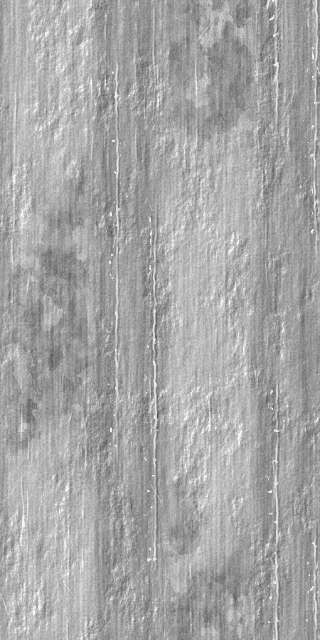
A Shadertoy shader for this texture:

```glsl
// Weathered grey concrete: vertical board bands, worn patches, white cracks and scratches.

float hash(vec2 p) {
    p = fract(p * vec2(0.1031, 0.1137));
    p += dot(p, p.yx + 33.33);
    return fract((p.x + p.y) * p.x * 17.7);
}

float gradientDot(vec2 cell, vec2 offset) {
    float angle = 6.2832 * hash(cell);
    return dot(vec2(cos(angle), sin(angle)), offset);
}

float gradientNoise(vec2 p) {
    vec2 i = floor(p), f = p - i;
    vec2 u = f * f * f * (f * (f * 6.0 - 15.0) + 10.0);
    vec2 e = vec2(1, 0);
    return mix(mix(gradientDot(i, f), gradientDot(i + e, f - e), u.x),
               mix(gradientDot(i + e.yx, f - e.yx), gradientDot(i + 1.0, f - 1.0), u.x), u.y);
}

float fbm(vec2 p) {
    float sum = 0.0, amp = 1.0;
    for (int i = 0; i < 5; i++) {
        sum += amp * gradientNoise(p);
        p = mat2(1.6, 1.2, -1.2, 1.6) * p + 17.3;
        amp *= 0.55;
    }
    return sum;
}

// Plaster height, slightly stretched along the boards
float height(vec2 p) {
    return fbm(p * vec2(27, 19)) + 0.4 * gradientNoise(p * vec2(75, 22));
}

float line(float d, float halfWidth, float pixel) {
    return 1.0 - smoothstep(halfWidth - 0.5 * pixel, halfWidth + pixel, abs(d));
}

float span(float y, float lo, float hi) {
    return smoothstep(lo, lo + 0.08, y) * (1.0 - smoothstep(hi - 0.08, hi, y));
}

void mainImage(out vec4 fragColor, in vec2 fragCoord) {
    vec2 p = fragCoord / iResolution.x;
    float pixel = 1.0 / iResolution.x;

    // Half-drop layout: each half-width panel is shifted by half the height
    float warpX = p.x + 0.018 * fbm(p * vec2(7, 4) + 5.0);
    float panel = floor(warpX * 2.0);
    float x = warpX - panel * 0.5;
    float down = mod(2.0 - p.y + panel, 2.0);

    // Dark board bands beside pale boards with a worn patch
    float band = max(smoothstep(0.25, 0.32, x), 1.0 - smoothstep(0.0, 0.05, x));
    float blotch = fbm(p * vec2(5, 4) + 40.0);
    float patchMask = (1.0 - band) * (1.0 - smoothstep(0.22, 0.5, abs(down - 1.0) + 0.28 * blotch));
    float tone = mix(0.715, 0.605, band) - 0.12 * patchMask;
    tone += 0.035 * sin(x * 52.0) * band + 0.05 * fbm(p * vec2(9, 3));

    // Stains and angular flakes inside the worn patch
    float flake = fbm(p * vec2(8, 6) + 71.0);
    tone += patchMask * 0.08 * fbm(p * 22.0 + 9.0);
    tone += patchMask * 0.11 * smoothstep(0.17, 0.2, flake);
    tone -= patchMask * 0.07 * smoothstep(0.12, 0.16, fbm(p * vec2(15, 9) + 23.0));

    // Relief lit from the upper left
    float emboss = height(p) - height(p + vec2(-0.0035, 0.003));
    float rough = 0.3 + 0.7 * smoothstep(-0.2, 0.3, fbm(p * vec2(9, 5) + 90.0));
    rough *= 1.0 - 0.6 * patchMask;
    tone += rough * (0.38 * emboss + 0.8 * emboss * max(emboss, 0.0));

    // Brushed vertical streaks and fine grain
    tone += 0.12 * gradientNoise(p * vec2(125, 5)) + 0.06 * gradientNoise(p * vec2(47, 2));
    tone += 0.10 * gradientNoise(p * vec2(190, 150));

    // Faint scratches: mostly long and upright, some short and slanted
    for (int i = 0; i < 44; i++) {
        float k = float(i) * 7.0;
        vec2 start = vec2(hash(vec2(k, 1)), 2.0 * hash(vec2(k, 2)));
        bool isShort = i % 3 == 0;
        float len = isShort ? 0.14 : 0.25 + 0.5 * hash(vec2(k, 3));
        float slope = (hash(vec2(k, 4)) - 0.5) * (isShort ? 1.6 : 0.03);
        float y = p.y - start.y;
        float d = p.x - start.x - slope * y - 0.008 * gradientNoise(vec2(y * 9.0, k));
        float fade = span(y, -0.5 * len, 0.5 * len) * smoothstep(-0.2, 0.25, gradientNoise(vec2(p.y * 18.0, k + 0.5)));
        tone += fade * (0.17 * line(d, 0.0013, pixel) - 0.06 * line(d - 0.005, 0.0015, pixel));
    }

    // Two bright cracks per panel with chipped edges
    for (int i = 0; i < 2; i++) {
        float second = float(i);
        float cell = floor(p.x * 2.0);
        float drop = mod(2.0 - p.y + cell, 2.0);
        float wobble = 0.009 * gradientNoise(vec2(p.y * 5.0, cell + 3.7 * second))
                     + 0.004 * gradientNoise(vec2(p.y * 45.0, second + 0.5));
        float d = p.x - 0.5 * cell - 0.365 - 0.12 * second + wobble;
        float reach = span(drop, 0.16 + 0.45 * second, 1.45 + 0.37 * second);
        float wear = 0.45 + 0.55 * smoothstep(-0.25, 0.2, gradientNoise(vec2(p.y * 24.0, second + 8.5)));
        tone -= 0.10 * reach * line(d - 0.006, 0.002, pixel);
        tone = mix(tone, 0.91, reach * wear * line(d, 0.0018, pixel));
        float chip = smoothstep(0.34, 0.46, gradientNoise(p * vec2(65, 42)) + 0.25 * gradientNoise(p * 120.0));
        tone = mix(tone, 0.93, reach * chip * (1.0 - smoothstep(0.008, 0.03, abs(d + 0.01))));
    }

    fragColor = vec4(vec3(clamp(tone, 0.3, 0.96)), 1.0);
}
```
